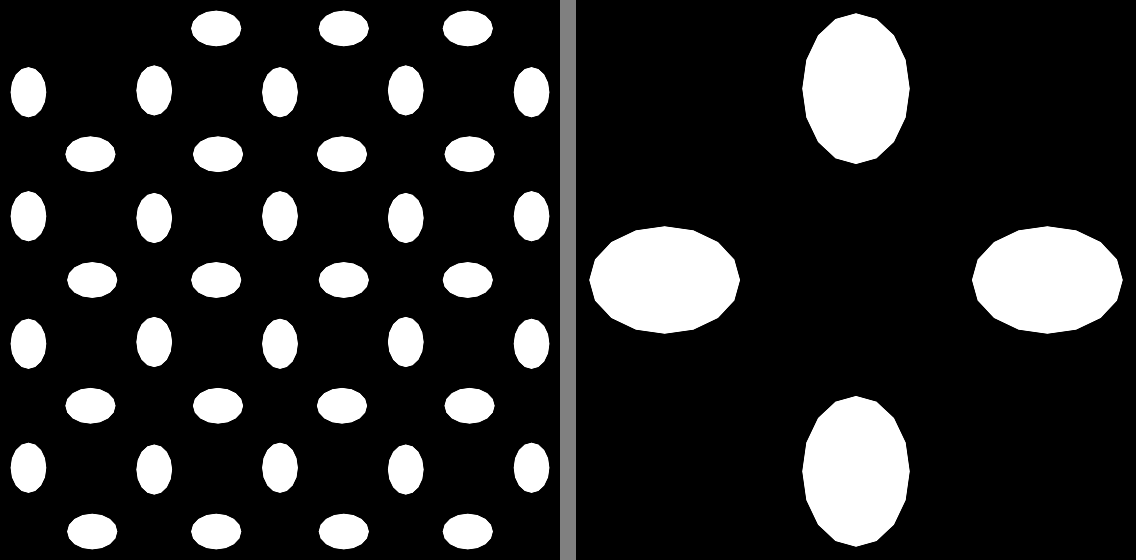
Left: the whole. Right: its middle third, enlarged.
A WebGL 1 fragment shader for this pattern:

```glsl
precision highp float;
// White sixteen-sided ovals on black, upright and lying in alternate rows.
// Each pixel finds its nearest lattice node; node parity picks the direction,
// a small alternating shift, and whether the node holds an oval at all.

uniform vec2 u_resolution;

const float PI = 3.14159265;
const float LATTICE_STEP = 0.1123;
const float NODE_SHIFT = 0.0016;
const vec2 OVAL_RADII = vec2(0.0449, 0.0320); // along, across
const vec2 EMPTY_NODE = vec2(-3.0, 4.0);
const vec3 GROUND = vec3(0.0);
const vec3 OVAL = vec3(1.0);

// Signed distance to a stretched regular 16-gon with corners on its axes.
float facetedOval(vec2 p, vec2 radii) {
  vec2 q = abs(p) / radii;
  float apothem = cos(PI / 16.0);
  float d = -1.0;
  for (int k = 0; k < 4; k++) {
    float angle = (float(k) + 0.5) * PI / 8.0;
    vec2 normal = vec2(cos(angle), sin(angle));
    d = max(d, (dot(q, normal) - apothem) / length(normal / radii));
  }
  return d;
}

// Alternating displacement along an oval's long axis.
float nodeShift(float along, float across) {
  return NODE_SHIFT * sin(along * PI * 0.5) * cos(across * PI * 0.5);
}

// Distance to the oval of the nearest node, or a large value if it is empty.
float ovalLattice(vec2 p) {
  vec2 node = floor(p / LATTICE_STEP + 0.5);
  vec2 local = p - node * LATTICE_STEP;
  vec2 odd = mod(node, 2.0);
  bool sameParity = abs(odd.x - odd.y) < 0.5;
  bool removed = distance(node, EMPTY_NODE) < 0.5;
  if (sameParity || removed) return 1.0;

  // Odd columns hold lying ovals; swap axes for the upright ones.
  if (odd.x < 0.5) {
    local = local.yx;
    node = node.yx;
  }
  local.x -= nodeShift(node.x, node.y);
  return facetedOval(local, OVAL_RADII);
}

void main() {
  float size = min(u_resolution.x, u_resolution.y);
  vec2 p = (gl_FragCoord.xy - 0.5 * u_resolution) / size;
  float pixel = 1.0 / size;
  float coverage = 1.0 - smoothstep(-0.5 * pixel, 0.5 * pixel, ovalLattice(p));
  gl_FragColor = vec4(mix(GROUND, OVAL, coverage), 1.0);
}
```
